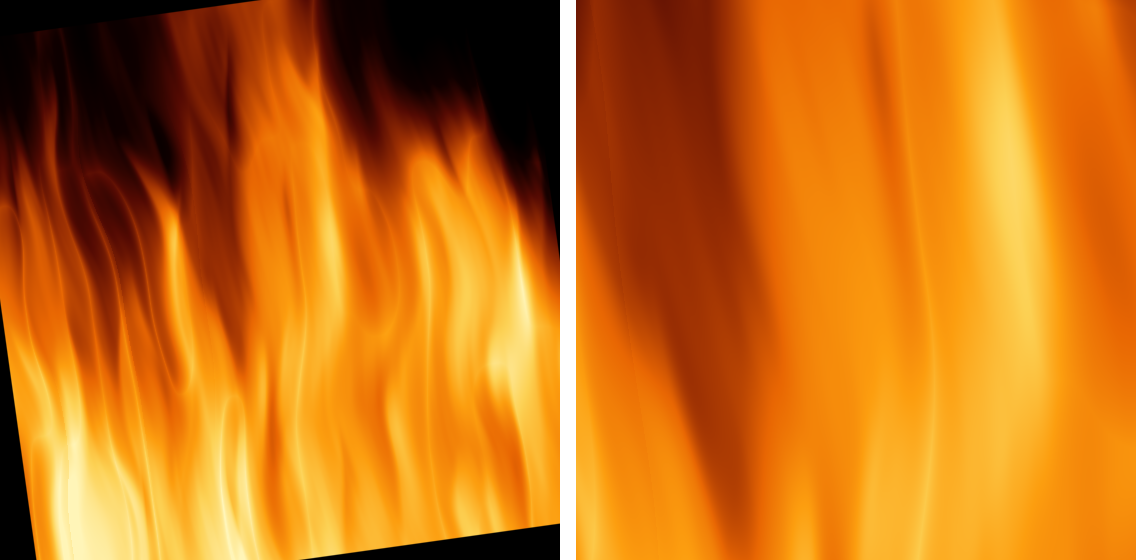
Left: the whole. Right: its middle third, enlarged.
Write a three.js fragment shader that draws this texture.

```glsl
// Tall streaked flames in a tilted square frame on black
#define TILT 0.139
#define HALF_SIZE 0.5
#define EDGE_SOFT 0.0015
#define COOLING 0.80
#define PATCH_GAIN 0.42
#define STREAK_GAIN 0.85
#define FILAMENT_GAIN 0.14
#define TONGUE_GAIN 0.30
#define TONGUES 44
#define SEED 3.7

varying vec2 vUv;

float hash(vec2 p) {
  return fract(sin(dot(p + SEED, vec2(127.1, 311.7))) * 43758.5453);
}

float noise(vec2 p) {
  vec2 cell = floor(p);
  vec2 f = fract(p);
  f = f * f * f * (f * (f * 6.0 - 15.0) + 10.0);
  float low = mix(hash(cell), hash(cell + vec2(1.0, 0.0)), f.x);
  float high = mix(hash(cell + vec2(0.0, 1.0)), hash(cell + vec2(1.0, 1.0)), f.x);
  return mix(low, high, f.y);
}

// Noise drawn out along y, finer and leaner with each octave
float streaks(vec2 p) {
  float sum = 0.0;
  float amp = 0.5;
  vec2 q = p * vec2(7.0, 1.9);
  for (int i = 0; i < 5; i++) {
    sum += amp * noise(q);
    q = q * vec2(2.0, 1.5) + vec2(17.3 + 0.35 * q.y, 9.1);
    amp *= 0.5;
  }
  return sum;
}

// Pointed licks of hot and cool gas, crisp on one flank and soft on the other
float tongues(vec2 p) {
  float sum = 0.0;
  for (int i = 0; i < TONGUES; i++) {
    float id = float(i);
    float rank = hash(vec2(id, 1.0));
    float tip = mix(-0.35, 0.5, hash(vec2(id, 2.0)));
    float below = tip - p.y;
    float depth = max(below, 0.0);
    float lean = (hash(vec2(id, 3.0)) - 0.5) * 0.24;
    float center = mix(-0.5, 0.5, (id + rank) / float(TONGUES))
      - lean * below + 0.010 * sin(below * 13.0 + id);
    float width = mix(0.009, 0.032, rank * rank) * (0.25 + 2.4 * sqrt(depth));
    float across = (p.x - center) / width;
    float side = hash(vec2(id, 4.0)) < 0.5 ? -1.0 : 1.0;
    across *= mix(0.75, 1.9, smoothstep(-0.3, 0.3, across * side));
    float fade = smoothstep(0.0, 0.14, below) * exp(-3.2 * depth);
    float heat = mod(id, 3.0) < 1.5 ? 1.0 : -0.8;
    sum += heat * fade * exp(-across * across);
  }
  return sum;
}

float flameHeat(vec2 p) {
  // Sideways sway bends all the streaks together
  vec2 q = p;
  q.x += 0.10 * (noise(p * vec2(3.0, 2.6) + 4.0) - 0.5);
  q.x += 0.028 * (noise(p * vec2(9.0, 5.0) + 21.0) - 0.5);

  // Hot base, hot middle column, cold upper right
  float heat = 0.50 - COOLING * p.y;
  heat += 0.16 * exp(-pow((q.x - 0.03) / 0.11, 2.0));
  heat -= 0.10 * smoothstep(0.2, 0.5, -p.x) * smoothstep(-0.3, 0.1, p.y);
  heat -= 0.55 * smoothstep(0.33, 0.48, q.x) * smoothstep(-0.25, 0.2, p.y);

  // Broad patches, long streaks, thin bright filaments
  heat += PATCH_GAIN * (noise(q * vec2(6.0, 2.7) + 31.0) - 0.5);
  heat += STREAK_GAIN * (streaks(q) - 0.48);
  float ridge = 1.0 - abs(2.0 * noise(q * vec2(19.0, 2.6) + 53.0) - 1.0);
  heat += FILAMENT_GAIN * (pow(ridge, 4.0) - 0.3);
  return heat + TONGUE_GAIN * tongues(q);
}

vec3 blend(vec3 below, vec3 above, float from, float to, float heat) {
  return mix(below, above, clamp((heat - from) / (to - from), 0.0, 1.0));
}

vec3 fireColor(float heat) {
  vec3 color = blend(vec3(0.0), vec3(0.06, 0.0, 0.0), -0.10, 0.04, heat);
  color = blend(color, vec3(0.33, 0.04, 0.01), 0.04, 0.20, heat);
  color = blend(color, vec3(0.60, 0.18, 0.01), 0.20, 0.365, heat);
  color = blend(color, vec3(0.91, 0.40, 0.01), 0.365, 0.575, heat);
  color = blend(color, vec3(0.99, 0.62, 0.06), 0.575, 0.79, heat);
  color = blend(color, vec3(0.99, 0.82, 0.33), 0.79, 0.99, heat);
  return blend(color, vec3(1.0, 0.96, 0.72), 0.99, 1.25, heat);
}

void main() {
  // Turn into the tilted frame, whose y axis runs along the flames
  vec2 c = vUv - 0.5;
  float cosT = cos(TILT);
  float sinT = sin(TILT);
  vec2 p = vec2(cosT * c.x + sinT * c.y, cosT * c.y - sinT * c.x);

  float border = max(abs(p.x), abs(p.y)) - HALF_SIZE;
  float inside = 1.0 - smoothstep(-EDGE_SOFT, EDGE_SOFT, border);
  gl_FragColor = vec4(fireColor(flameHeat(p)) * inside, 1.0);
}
```
